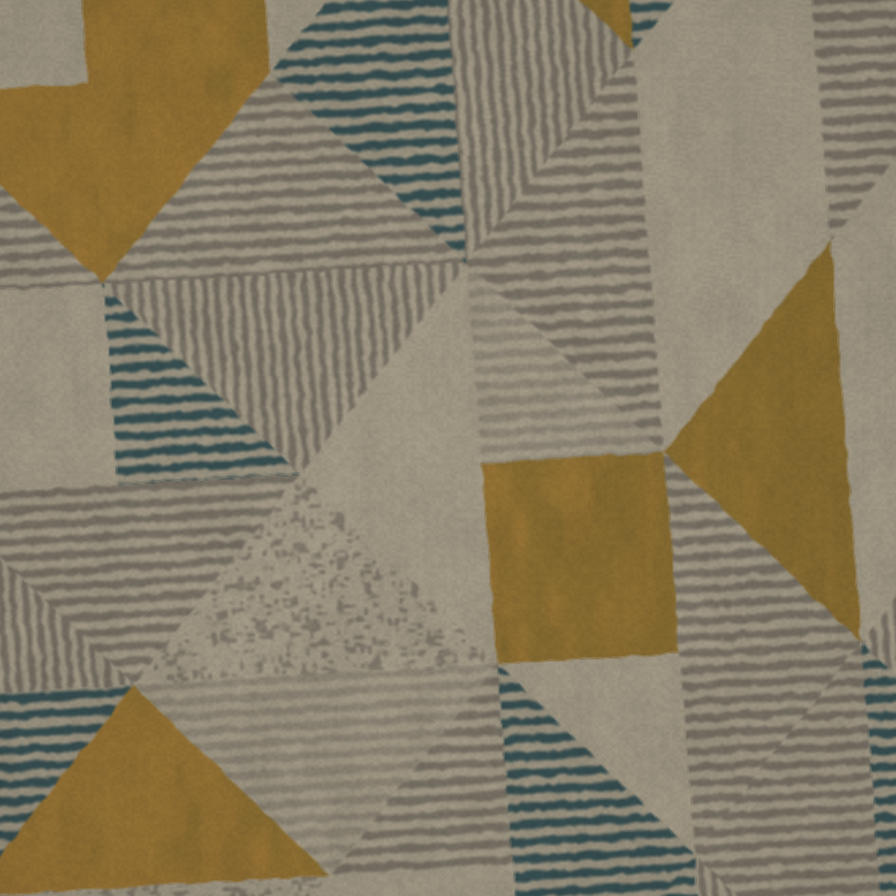
Give the GLSL for this texture, as a WebGL 1 fragment shader.

```glsl
precision highp float;

uniform vec2 u_resolution;

const vec3 CREAM = vec3(0.598, 0.567, 0.494);
const vec3 GREY = vec3(0.415, 0.390, 0.350);
const vec3 TEAL = vec3(0.205, 0.295, 0.305);
const vec3 GOLD = vec3(0.560, 0.428, 0.195);
const vec3 OLIVE = vec3(0.500, 0.400, 0.180);

const vec2 GRID_ORIGIN = vec2(0.521, 0.707);
const vec2 GRID_RIGHT = vec2(0.203, 0.012);
const vec2 GRID_UP = vec2(-0.017, 0.224);
const float ROWS_PER_CELL = 11.5;
const float COLUMNS_PER_CELL = 14.5;
const float EDGE_WOBBLE = 0.0035;
const float SOFTNESS = 0.0014;
const float GRAIN = 0.065;

float hash(vec2 p) {
  return fract(sin(dot(p, vec2(127.1, 311.7))) * 43758.5453);
}

float noise(vec2 p) {
  vec2 i = floor(p), f = fract(p);
  f = f * f * (3.0 - 2.0 * f);
  float low = mix(hash(i), hash(i + vec2(1.0, 0.0)), f.x);
  float high = mix(hash(i + vec2(0.0, 1.0)), hash(i + 1.0), f.x);
  return mix(low, high, f.y);
}

// Sheared, slightly turned patchwork grid
vec2 toGrid(vec2 uv) {
  vec2 d = uv - GRID_ORIGIN;
  float area = GRID_RIGHT.x * GRID_UP.y - GRID_RIGHT.y * GRID_UP.x;
  return vec2(d.x * GRID_UP.y - d.y * GRID_UP.x,
              d.y * GRID_RIGHT.x - d.x * GRID_RIGHT.y) / area;
}

// Piece number 0..15: halves of diamonds, with some whole squares
float pieceAt(vec2 p) {
  vec2 cell = floor(p), f = fract(p);
  if (abs(mod(cell.x + 3.0 * cell.y, 7.0) - 1.0) < 0.5) {
    return mod(cell.x, 2.0) < 0.5 ? 3.0 : 9.0;
  }
  vec2 center;
  if (mod(cell.x + cell.y, 2.0) < 0.5) {
    center = cell + (f.y > f.x ? vec2(0.0, 1.0) : vec2(1.0, 0.0));
  } else {
    center = cell + (f.x + f.y < 1.0 ? vec2(0.0) : vec2(1.0));
  }
  float side = center.x > -0.5 ? step(center.x, p.x) : step(center.y, p.y);
  float u = (center.x + center.y - 1.0) * 0.5;
  float v = (center.x - center.y - 1.0) * 0.5;
  return mod(floor(7.0 * u + 3.0 * v + 9.0 * side + 0.5), 16.0);
}

// Woven line with an uneven edge, 1 on the dark yarn
float stripe(float t, vec2 uv) {
  float wave = 0.5 + 0.5 * cos(6.28318 * t);
  float fray = noise(uv * 170.0) - 0.5;
  return smoothstep(0.18, 0.82, wave + 0.45 * fray);
}

vec3 fabric(vec2 uv) {
  vec2 wobble = vec2(noise(uv * 75.0), noise(uv * 75.0 + 31.0)) - 0.5;
  vec2 p = toGrid(uv + EDGE_WOBBLE * wobble);
  float k = pieceAt(p);
  float rows = stripe(p.y * (ROWS_PER_CELL + 1.5 * hash(vec2(k, 2.0))), uv);
  float columns = stripe(p.x * COLUMNS_PER_CELL, uv);

  vec3 greyRows = mix(CREAM, GREY, 0.85 * rows);
  vec3 greyColumns = mix(CREAM, GREY, 0.85 * columns);
  vec3 tealRows = mix(CREAM * 0.97, TEAL, rows);
  vec3 gold = mix(GOLD, OLIVE, smoothstep(0.3, 0.8, 0.6 * uv.x
              + 0.55 * noise(uv * vec2(55.0, 22.0))));
  float specks = noise(uv * vec2(230.0, 110.0)) * noise(uv * vec2(100.0, 260.0));
  vec3 flecked = mix(CREAM, GREY, 0.7 * smoothstep(0.22, 0.5, specks));

  if (k < 0.5) return greyRows;
  if (k < 1.5) return greyColumns;
  if (k < 2.5) return mix(CREAM, greyRows, 0.5);
  if (k < 4.5) return gold;
  if (k < 5.5) return greyRows;
  if (k < 6.5) return greyColumns;
  if (k < 7.5) return CREAM;
  if (k < 8.5) return tealRows;
  if (k < 10.5) return CREAM;
  if (k < 11.5) return flecked;
  if (k < 12.5) return CREAM;
  if (k < 14.5) return tealRows;
  return greyRows;
}

void main() {
  vec2 uv = gl_FragCoord.xy / u_resolution;

  // Soft focus by averaging nearby samples
  vec3 color = vec3(0.0);
  for (int y = -1; y <= 1; y++) {
    for (int x = -1; x <= 1; x++) {
      color += fabric(uv + SOFTNESS * vec2(float(x), float(y)));
    }
  }
  color /= 9.0;

  // Pile grain, mottling and gentle shading
  float grain = noise(uv * 330.0) + 0.6 * noise(uv * 160.0 + 9.0) - 0.8;
  float mottle = noise(uv * vec2(34.0, 20.0)) - 0.5;
  float shade = 1.02 - 0.12 * dot(uv - 0.5, uv - 0.5);
  color *= shade * (1.0 + GRAIN * grain + 0.05 * mottle);
  gl_FragColor = vec4(color, 1.0);
}
```
